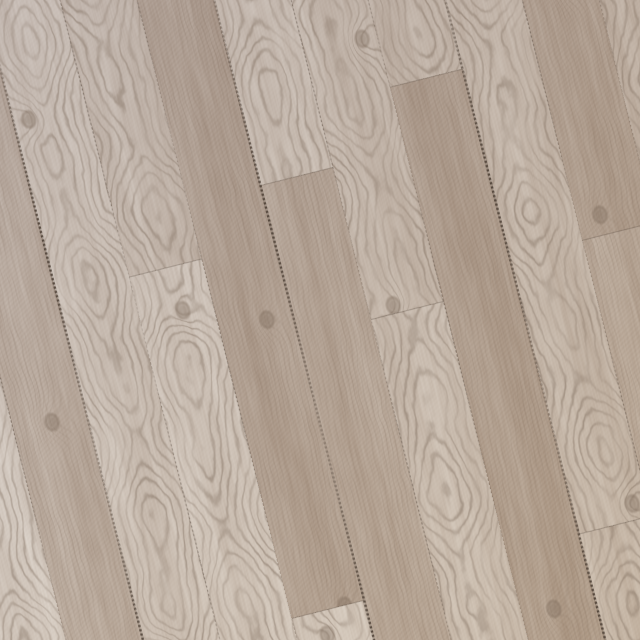
A Shadertoy shader for this texture:

```glsl
// Pale oak floor: long tilted boards, each cut once by a butt joint.
// Rings are contours of a stretched height field built from layered sines;
// pores come from stretched cellular noise, seams are beaded dark lines.

const float TAU = 6.2831853;
const float BOARD_WIDTH = 0.1168;
const float FIRST_EDGE = 0.0909;
const float SLOPE = 0.25;
const int FIRST_BOARD = -3;

const vec3 TAN_WOOD = vec3(0.625, 0.545, 0.48);
const vec3 PALE_WOOD = vec3(0.835, 0.795, 0.755);
const vec3 RING_BROWN = vec3(0.47, 0.40, 0.34);
const vec3 SEAM_BROWN = vec3(0.27, 0.22, 0.18);

// Per board: joint position along the floor, tone before it, tone after it
const vec3 BOARDS[11] = vec3[11](
    vec3(2.0, 0.85, 0.85), vec3(2.0, 0.42, 0.42), vec3(2.0, 0.76, 0.76),
    vec3(0.469, 0.66, 0.82), vec3(1.048, 0.30, 0.86), vec3(0.380, 0.76, 0.38),
    vec3(0.625, 0.68, 0.76), vec3(0.280, 0.66, 0.29), vec3(1.029, 0.70, 0.70),
    vec3(0.585, 0.34, 0.46), vec3(2.0, 0.62, 0.62));

float hash(vec2 p) {
    return fract(sin(dot(p, vec2(127.1, 311.7))) * 43758.5);
}

// Smooth wandering value in about -1..1
float waves(vec2 p, float seed) {
    float sum = 0.0, gain = 0.5;
    for (int i = 0; i < 4; i++) {
        sum += gain * sin(p.x + seed + 1.3 * sin(p.y + seed * 1.7));
        p = mat2(1.5, 0.9, -0.9, 1.5) * p + 2.1;
        gain *= 0.55;
    }
    return sum;
}

// Distance to the nearest scattered point
float cellular(vec2 p) {
    vec2 cell = floor(p);
    float nearest = 2.0;
    for (int j = -1; j <= 1; j++)
        for (int i = -1; i <= 1; i++) {
            vec2 c = cell + vec2(i, j);
            vec2 point = c + vec2(hash(c), hash(c + 37.0));
            nearest = min(nearest, distance(p, point));
        }
    return nearest;
}

// Distance to the knot of this stretch of board, in canvas units
float knotDistance(float u, float along, float seed) {
    float stretch = floor(along / 0.42);
    vec2 id = vec2(stretch, seed);
    float present = step(0.5, hash(id + 5.0));
    vec2 center = vec2(mix(0.2, 0.8, hash(id)), mix(0.25, 0.75, hash(id + 9.0)));
    vec2 d = vec2((u - center.x) * BOARD_WIDTH, along - (stretch + center.y) * 0.42);
    return length(d * vec2(1.0, 0.8)) + 1.0 - present;
}

// Ring count: nested ovals on figured boards, near-straight lines on plain ones
float ringField(float u, float along, float seed, float figure, float knot) {
    float drift = 0.10 * sin(along * 7.0 + seed * 3.0);
    float x = u - 0.5 + drift;
    float peaks = 1.5 * sin(along * 15.0 + seed * 5.0) + 0.7 * sin(along * 34.0 + seed);
    float ovals = 9.5 * sqrt(x * x + 0.015) + peaks;
    float lines = 15.0 * u + 0.9 * sin(along * 6.0 + seed);
    float wobble = 0.45 * waves(vec2(u * 6.0, along * 32.0), seed)
                 + 0.10 * waves(vec2(u * 25.0, along * 120.0), seed + 3.0);
    return mix(lines, ovals, figure) + wobble + 2.5 * exp(-knot * knot * 1800.0);
}

// Soft line of the given half width around zero
float stroke(float d, float halfWidth, float pixel) {
    return 1.0 - smoothstep(halfWidth - pixel, halfWidth + pixel, abs(d));
}

void mainImage(out vec4 fragColor, in vec2 fragCoord) {
    vec2 p = fragCoord / iResolution.xy;
    p.y = 1.0 - p.y;
    float pixel = 0.7 / iResolution.y;

    // Board frame: across and along the tilted planks
    float scale = inversesqrt(1.0 + SLOPE * SLOPE);
    float across = scale * (p.x - SLOPE * p.y);
    float along = scale * (p.y + SLOPE * p.x);
    float e = (across - FIRST_EDGE) / BOARD_WIDTH;
    float board = floor(e), u = e - board;
    vec3 plan = BOARDS[clamp(int(board) - FIRST_BOARD, 0, 10)];
    float after = smoothstep(-pixel, pixel, along - plan.x);
    float tone = mix(plan.y, plan.z, after);
    float seed = 2.7 * board + 4.3 * step(plan.x, along) + 11.0;
    float figure = smoothstep(0.48, 0.62, tone);

    // Broad shading and fine fibres
    float bands = waves(vec2(u * 6.0, along * 5.0), seed);
    float fibre = cellular(vec2(across * 230.0, along * 16.0 + seed)) - 0.5;
    float hatch = sin(TAU * (along * 150.0 + across * 95.0));
    float streak = waves(vec2(across * 210.0, along * 5.0), seed);
    tone += 0.10 * bands + 0.08 * (p.y - p.x) + 0.16 * fibre + 0.07 * streak;
    tone += 0.04 * hatch * (1.0 - 0.6 * figure);
    vec3 color = mix(TAN_WOOD, PALE_WOOD, tone);
    color += vec3(0.008, 0.0, -0.018) * (p.x + p.y - 1.0);

    // Growth rings and knots
    float knot = knotDistance(u, along, seed);
    float rings = ringField(u, along, seed, figure, knot);
    float line = pow(0.5 + 0.5 * sin(TAU * rings), 4.0);
    float fade = 0.6 + 0.4 * waves(vec2(u * 5.0, along * 22.0), seed + 8.0);
    color = mix(color, RING_BROWN, line * fade * mix(0.16, 0.42, figure));
    float heart = 0.35 * smoothstep(0.013, 0.004, knot) + 0.3 * stroke(knot - 0.010, 0.002, 0.002);
    color = mix(color, RING_BROWN, heart);

    // Long seams: every third one is deep, all are beaded; joints are faint
    float edge = floor(e + 0.5);
    float deep = step(abs(mod(edge, 3.0) - 2.0), 0.5);
    float bead = 0.6 + 0.4 * sin(TAU * along * 145.0);
    float wear = 0.7 + 0.3 * sin(along * 9.0 + edge * 2.0);
    float seam = stroke((e - edge) * BOARD_WIDTH, mix(0.0010, 0.0019, deep), pixel);
    color = mix(color, SEAM_BROWN, seam * bead * wear * mix(0.38, 0.85, deep));
    color = mix(color, SEAM_BROWN, 0.25 * stroke(along - plan.x, 0.0009, pixel));

    fragColor = vec4(clamp(color, 0.0, 1.0), 1.0);
}
```
